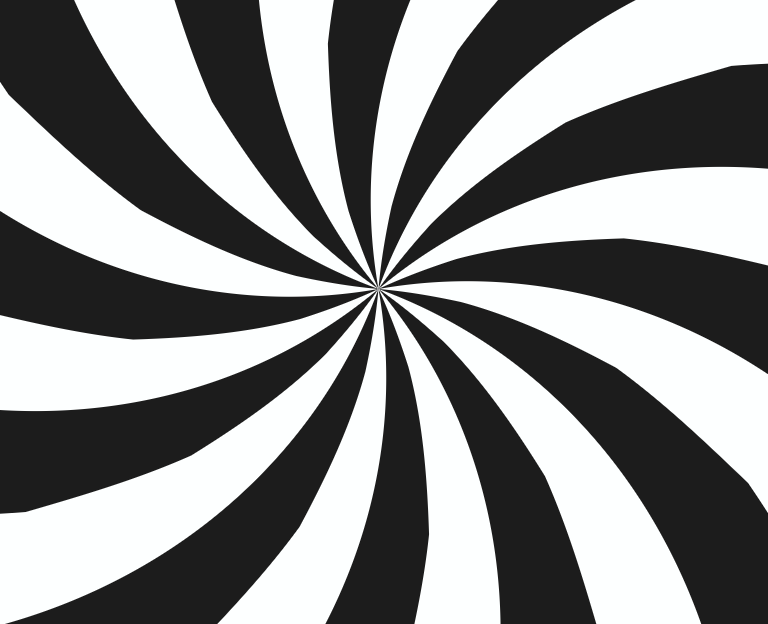
Give the GLSL for this background, as a Shadertoy shader.

```glsl
// Twelve dark spiral arms swirling out of an off-centre point on a white ground.

const float ARMS = 12.0;
const float TAU = 6.2831853;

// Angular share of one arm: it swells slightly to a corner at evenly spaced radii.
float armWidth(float radius) {
    float swell = 1.0 - abs(2.0 * fract(radius / 0.2676) - 1.0);
    return 0.5 + 0.023 * swell * swell;
}

// Signed distance to the nearest arm edge, positive inside an arm.
float armDistance(vec2 p) {
    float radius = length(p);
    float angle = atan(p.y, p.x + 1e-7);

    // Each arm turns clockwise in proportion to its radius.
    float twist = 1.165;
    float phase = angle * ARMS / TAU - 0.333 + twist * radius;

    float width = armWidth(radius);
    float offset = abs(fract(phase - 0.5 * width + 0.5) - 0.5);

    // Turn the phase offset into a length across the slanted edge.
    float stepAngle = TAU / ARMS;
    float slant = length(vec2(1.0, twist * stepAngle * radius));
    return (0.5 * width - offset) * stepAngle * radius / slant;
}

void mainImage(out vec4 fragColor, in vec2 fragCoord) {
    // Heights of the canvas, measured from the hub of the swirl.
    vec2 hub = vec2(0.4928, 0.5369) * iResolution.xy;
    vec2 p = (fragCoord - hub) / iResolution.y;

    // One pixel of edge smoothing.
    float dark = clamp(0.5 + armDistance(p) * iResolution.y, 0.0, 1.0);

    vec3 white = vec3(0.992, 1.0, 1.0);
    vec3 charcoal = vec3(0.11);
    fragColor = vec4(mix(white, charcoal, dark), 1.0);
}
```
